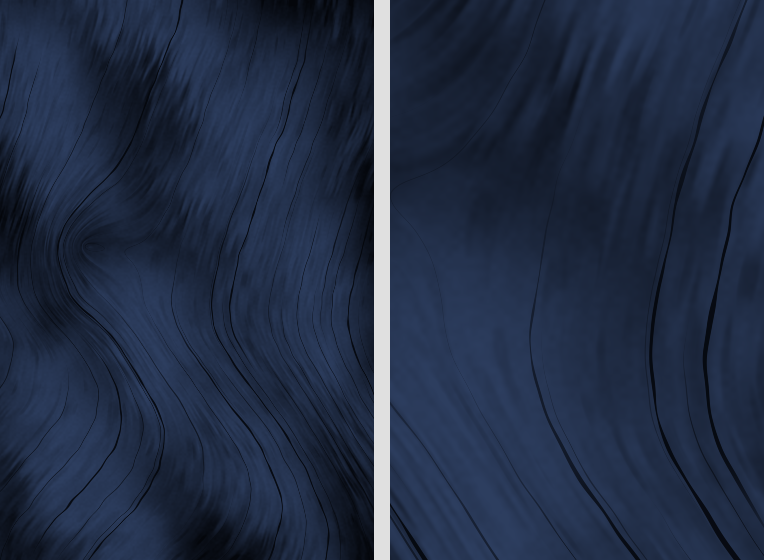
Left, the full canvas; right, a detail of the centre.
Reproduce this texture procedurally as a Shadertoy shader.

```glsl
// Dark navy weathered wood: flowing grain, a knot, fine fibres and thin cracks.

float hash(vec2 p) {
    return fract(sin(dot(p, vec2(127.1, 311.7))) * 43758.5453);
}

float noise(vec2 p) {
    vec2 i = floor(p), f = fract(p);
    f = f * f * (3.0 - 2.0 * f);
    return mix(mix(hash(i), hash(i + vec2(1, 0)), f.x),
               mix(hash(i + vec2(0, 1)), hash(i + vec2(1, 1)), f.x), f.y);
}

float fbm(vec2 p) {
    float sum = 0.0, gain = 0.5;
    for (int i = 0; i < 4; i++) {
        sum += gain * noise(p);
        p = p * 2.03 + 17.3;
        gain *= 0.5;
    }
    return sum / 0.9375;
}

// Level curves of this function are the grain lines.
float grain(vec2 p) {
    float valley = 0.5 - 0.1 * p.x;
    float crest = 0.4 - 0.62 * p.x;
    float bend = 0.15 * smoothstep(0.42, 1.05, p.y);
    bend += (0.06 + 0.24 * p.x) * smoothstep(0.0, 1.0, (valley - p.y) / (valley - crest));
    bend -= 0.15 * smoothstep(0.0, 1.0, (crest - p.y) / 0.45);
    vec2 k = p - vec2(0.155, 0.56);
    float knot = 0.09 * exp(-dot(k / vec2(0.1, 0.11), k / vec2(0.1, 0.11)));
    knot += 0.05 * exp(-length(k * vec2(1.0, 1.15)) / 0.03);
    float waver = 0.022 * (noise(p * vec2(6.0, 5.0)) - 0.5)
                + 0.006 * (noise(p * vec2(22.0, 18.0)) - 0.5);
    return p.x - bend + knot + waver;
}

// One broken, tapering crack in each strip of the grain.
float crack(float u, float y, float slope, float spacing, float width, float rarity) {
    float strip = u / spacing;
    float id = floor(strip);
    float offset = fract(strip) - 0.5 - 0.6 * (hash(vec2(id, rarity)) - 0.5);
    float dist = abs(offset) * spacing / slope;
    float presence = smoothstep(rarity, rarity + 0.3, noise(vec2(id * 7.0 + 3.0, y * 3.6 + id * 0.37)));
    float w = width * presence * (0.3 + 1.1 * noise(vec2(id * 5.0, y * 50.0)));
    float px = 0.6 / iResolution.y;
    return presence * (1.0 - smoothstep(max(w - px, 0.0), w + px, dist));
}

void mainImage(out vec4 fragColor, in vec2 fragCoord) {
    vec2 p = fragCoord / iResolution.y;
    vec2 uv = fragCoord / iResolution.xy;

    // Grain coordinate and its local density
    float u = grain(p);
    vec2 e = vec2(0.001, 0.0);
    float slope = max(length(vec2(grain(p + e) - u, grain(p + e.yx) - u)) / e.x, 0.08);

    // Short fibres drawn out along the grain, finer where the grain spreads
    float spread = 1.0 - smoothstep(0.35, 0.8, slope);
    float fine = mix(noise(vec2(u * 215.0, p.y * 30.0)), noise(vec2(u * 430.0, p.y * 34.0)), spread);
    float medium = mix(noise(vec2(u * 110.0 + 9.0, p.y * 19.0)), noise(vec2(u * 230.0, p.y * 21.0)), spread);
    float coarse = noise(vec2(u * 42.0 + 31.0, p.y * 8.0));
    float fibre = 0.55 * fine + 0.3 * medium + 0.15 * coarse - 0.5;
    float nick = smoothstep(0.68, 0.95, noise(vec2(u * 150.0 + 57.0, p.y * 26.0)));

    // Diagonal light and dark bands with ragged edges
    float d = dot(p, vec2(0.86, 0.5)) + 0.08 * (fbm(p * 6.0) - 0.5) + 0.06 * fibre;
    float band = cos((d - 0.735) * 23.0);
    float blotch = fbm(p * vec2(6.0, 4.5) + vec2(4.7, 1.3) + 0.35 * fibre) - 0.5;
    float tone = 0.76 + 0.2 * band + 1.15 * blotch;
    tone -= 0.55 * smoothstep(0.82, 0.98, d);

    // Burnt heart of the knot and darkened borders
    vec2 heart = p - vec2(0.165, 0.585);
    tone -= 0.3 * exp(-dot(heart, heart) / 0.0025);
    vec2 border = uv * (1.0 - uv);
    tone -= 0.26 * (1.0 - smoothstep(0.0, 0.15, border.x));
    tone -= 0.2 * (1.0 - smoothstep(0.0, 0.12, border.y));

    // Fibre contrast is strongest in the shaded wood
    tone = 0.97 * smoothstep(-0.2, 1.08, tone);
    tone += fibre * mix(0.5, 0.3, tone);
    tone -= nick * mix(0.16, 0.1, tone);
    tone += 0.06 * (noise(p * 260.0) - 0.5);

    // Long main cracks and hairlines, slightly jagged
    float jag = u + 0.0022 * (noise(vec2(u * 12.0, p.y * 55.0)) - 0.5);
    float mainCrack = crack(jag, p.y, slope, 0.066, 0.0013, 0.3);
    float hairline = crack(jag + 0.013, p.y, slope, 0.031, 0.0005, 0.45);
    tone *= 1.0 - 0.9 * mainCrack;
    tone *= 1.0 - 0.55 * hairline;

    vec3 shadow = vec3(0.014, 0.024, 0.045);
    vec3 lit = vec3(0.168, 0.232, 0.358);
    fragColor = vec4(mix(shadow, lit, clamp(tone, 0.0, 1.05)), 1.0);
}
```
